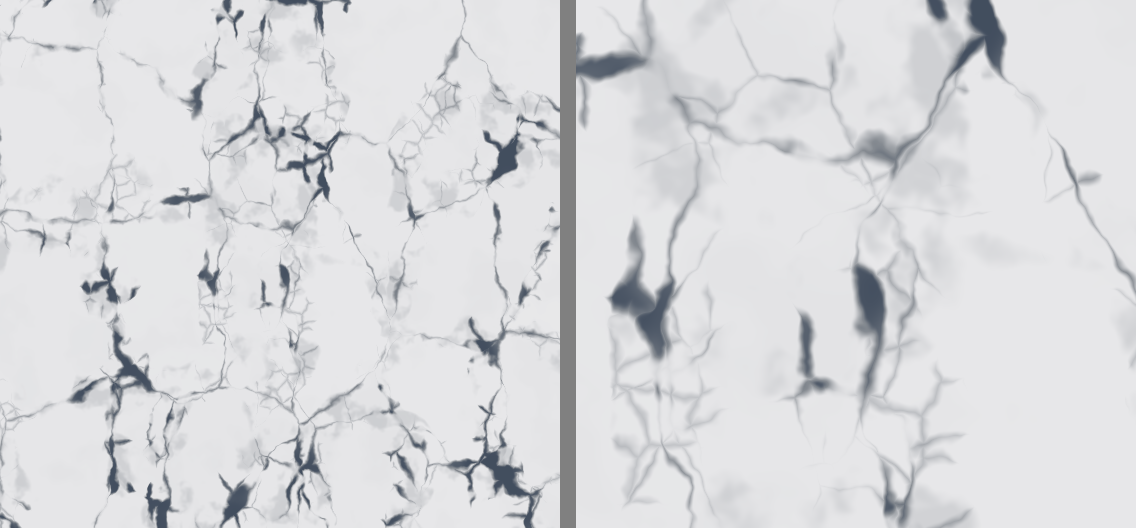
Left: the whole. Right: its middle third, enlarged.
Write a Shadertoy shader that draws this texture.

```glsl
// Broken sea ice from above: broad white floes split by soft grey cracks,
// with rubble and dark open water along the seams. Three scales of cellular
// noise draw the floes; layered sines bend them and vary the crack widths.

const vec3 SNOW = vec3(0.908, 0.908, 0.915);
const vec3 SLUSH = vec3(0.53, 0.55, 0.575);
const vec3 WATER = vec3(0.26, 0.305, 0.37);
const float SOFTNESS = 0.0075;

vec2 hash2(vec2 cell) {
    vec2 mixed = vec2(dot(cell, vec2(127.1, 311.7)), dot(cell, vec2(269.5, 183.3)));
    return fract(sin(mixed) * 43758.5453);
}

// Layered, turned sines; centred on 0.5
float waves(vec2 p) {
    const mat2 TURN = mat2(0.8, 0.6, -0.6, 0.8);
    float sum = 0.0, amp = 0.5;
    for (int i = 0; i < 4; i++) {
        p = TURN * p + 1.7;
        vec2 q = p + sin(p.yx * 1.3);
        sum += amp * sin(q.x) * cos(q.y);
        p *= 1.9;
        amp *= 0.55;
    }
    return 0.5 + 0.6 * sum;
}

// Cellular noise: x = distance to the floe border in canvas units, y = floe id
vec2 floes(vec2 p, vec2 scale, float seed) {
    p = p * scale + seed;
    vec2 base = floor(p), local = fract(p);
    vec2 nearCell = vec2(0.0), nearOffset = vec2(0.0);
    float nearest = 9.0;
    for (int y = -1; y <= 1; y++)
    for (int x = -1; x <= 1; x++) {
        vec2 cell = vec2(x, y);
        vec2 offset = cell + hash2(base + cell) - local;
        float d = dot(offset, offset);
        if (d < nearest) {
            nearest = d;
            nearCell = cell;
            nearOffset = offset;
        }
    }
    float border = 9.0;
    for (int y = -2; y <= 2; y++)
    for (int x = -2; x <= 2; x++) {
        vec2 cell = nearCell + vec2(x, y);
        vec2 offset = cell + hash2(base + cell) - local;
        vec2 span = offset - nearOffset;
        if (dot(span, span) > 1e-5)
            border = min(border, dot(0.5 * (offset + nearOffset), normalize(span)));
    }
    return vec2(border / max(scale.x, scale.y), hash2(base + nearCell + 19.0).x);
}

// Negative widths leave a faint line, then none
float crack(float border, float width) {
    return 1.0 - smoothstep(width, width + SOFTNESS, border);
}

vec2 bend(vec2 p, float scale, float amount) {
    return p + amount * (vec2(waves(p * scale), waves(p * scale + 7.3)) - 0.5);
}

vec3 iceColor(float depth) {
    vec3 shallow = mix(SNOW, SLUSH, clamp(depth / 0.55, 0.0, 1.0));
    return mix(shallow, WATER, smoothstep(0.5, 1.0, depth));
}

void mainImage(out vec4 fragColor, in vec2 fragCoord) {
    vec2 uv = fragCoord / iResolution.y;
    vec2 jagged = bend(uv, 50.0, 0.012);
    vec2 p = bend(jagged, 9.0, 0.06);

    vec2 broad = floes(p, vec2(5.6, 3.8), 5.0);
    vec2 middle = floes(bend(jagged, 12.0, 0.03), vec2(14.0, 11.0), 11.0);
    vec2 small = floes(jagged, vec2(30.0, 26.0), 23.0);

    // Where the seams open and how far rubble spreads from them
    float opening = smoothstep(0.48, 0.86, waves(uv * vec2(12.0, 9.0) + 4.0));
    float reach = 0.055 * smoothstep(0.42, 0.7, waves(uv * 7.0 + 15.0));
    reach = max(reach, 0.05 * opening);
    float rubble = 1.0 - smoothstep(0.75 * reach, reach + 0.008, broad.x);
    float crumble = rubble * smoothstep(0.56, 0.7, waves(uv * 12.0 + 31.0));
    float strain = waves(uv * 24.0 + 9.0);

    // Cracks at three scales
    float seam = crack(broad.x, mix(-0.0075, 0.0, strain) + 0.017 * opening * strain);
    float split = crack(middle.x, -0.008 + rubble * (0.006 * strain + 0.006 * opening));
    float chip = crack(small.x, -0.0075 + 0.005 * crumble);
    float depth = seam * mix(0.6, 1.0, sqrt(opening));
    depth = max(depth, split * mix(0.48, 0.95, opening));
    depth = max(depth, chip * mix(0.28, 0.55, opening));

    // Loose white pieces afloat in the open water
    float loose = step(small.y, 0.3) * smoothstep(0.001, 0.009, small.x);
    depth *= 1.0 - 0.85 * loose;

    // Grey slush near the seams and faint tone on the snow
    float slush = 0.13 * rubble * smoothstep(0.5, 0.8, waves(uv * 32.0));
    float tone = 0.015 * broad.y + 0.015 * smoothstep(0.5, 0.8, waves(uv * 18.0 + 2.0));
    depth += (slush + tone) * (1.0 - depth);

    fragColor = vec4(iceColor(depth), 1.0);
}
```
